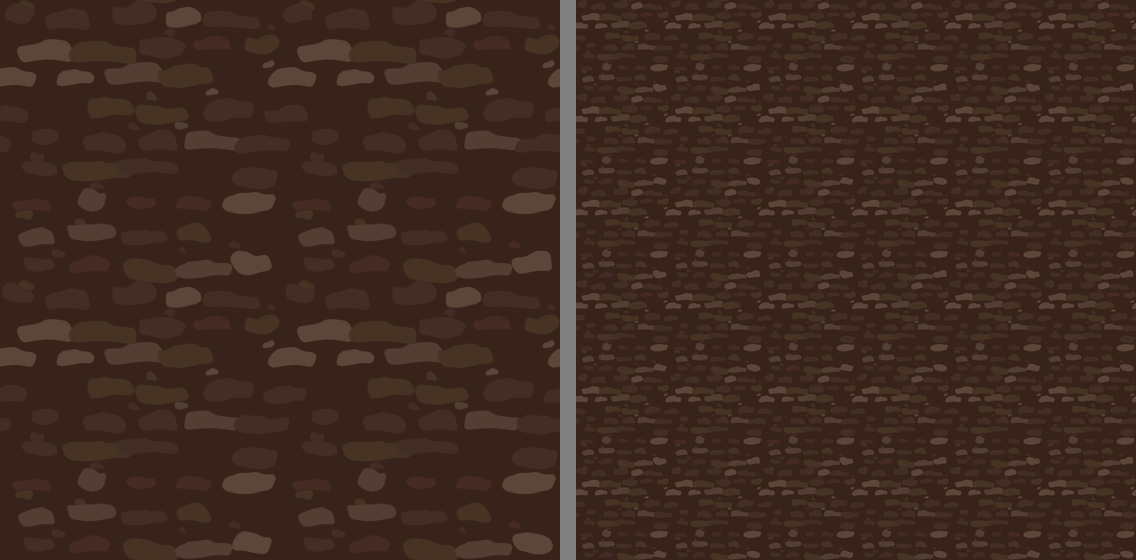
Left, the tile; right, the same tile 3 across and 3 down.
Give the GLSL for this texture, as a WebGL 1 fragment shader.

```glsl
precision highp float;
// Dark earth wall with rows of flat, rounded stones and scattered pebbles, tiling seamlessly.

uniform vec2 u_resolution;

const float REPEATS = 2.0;                 // tiles across and down
const vec2 GRID = vec2(5.0, 9.0);          // stone cells per tile
const vec2 MIN_HALF = vec2(0.045, 0.027);  // stone half sizes, in tiles
const vec2 MAX_HALF = vec2(0.112, 0.044);
const vec2 JITTER = vec2(0.28, 0.34);      // placement spread, in cells
const vec2 PEBBLE_SCALE = vec2(0.28, 0.45);
const float STONE_CHANCE = 0.96;
const float PEBBLE_CHANCE = 0.32;
const float VARIED_CHANCE = 0.5;           // edge stones reshaped in each tile
const float SOFTNESS = 0.0016;             // edge blur, in tiles

const vec3 EARTH = vec3(0.216, 0.137, 0.102);
const vec3 UMBER = vec3(0.259, 0.180, 0.141);
const vec3 OLIVE = vec3(0.275, 0.200, 0.141);
const vec3 RUSSET = vec3(0.275, 0.165, 0.145);
const vec3 TAUPE = vec3(0.325, 0.243, 0.204);
const vec3 PALE = vec3(0.361, 0.275, 0.227);

float hash(vec2 id, float salt) {
  vec3 v = fract(vec3(id, salt) * vec3(0.1031, 0.1030, 0.0973));
  v += dot(v, v.yzx + 33.33);
  return fract((v.x + v.y) * v.z);
}

vec2 hash2(vec2 id, float salt) {
  return vec2(hash(id, salt), hash(id, salt + 17.0));
}

// Whole-number index wrapped to a period
vec2 wrapId(vec2 cell, vec2 period) {
  return floor(mod(cell + 0.5, period));
}

float roundBox(vec2 q, vec2 halfSize) {
  float radius = 0.85 * min(halfSize.x, halfSize.y);
  vec2 d = abs(q) - halfSize + radius;
  return length(max(d, 0.0)) + min(max(d.x, d.y), 0.0) - radius;
}

float smoothMin(float a, float b, float k) {
  float h = max(k - abs(a - b), 0.0) / k;
  return min(a, b) - 0.25 * h * h * k;
}

// A low slab with an off-centre hump, bent by slow waves
float stoneDistance(vec2 q, vec2 halfSize, vec2 seed, float salt) {
  vec2 phase = 6.2832 * hash2(seed, salt + 1.0);
  vec2 hump = hash2(seed, salt + 2.0);
  vec2 n = q / halfSize;
  q.y += 0.15 * halfSize.y * sin(2.6 * n.x + phase.x);
  q.x += 0.16 * halfSize.y * sin(2.4 * n.y + phase.y);
  float slab = roundBox(q + vec2(0.0, 0.2 * halfSize.y), halfSize * vec2(1.0, 0.7));
  vec2 top = vec2((hump.x - 0.5) * halfSize.x, 0.08 * halfSize.y);
  float rise = roundBox(q - top, halfSize * vec2(0.52, mix(0.55, 0.95, hump.y)));
  return smoothMin(slab, rise, 0.6 * halfSize.y);
}

vec3 stoneColor(float kind) {
  if (kind < 0.17) return PALE;
  if (kind < 0.33) return TAUPE;
  if (kind < 0.51) return OLIVE;
  if (kind < 0.70) return RUSSET;
  return UMBER;
}

// Olive stones run large, russet ones small
float kindScale(float kind) {
  if (kind > 0.33 && kind < 0.51) return 1.1;
  if (kind >= 0.51 && kind < 0.70) return 0.76;
  return 1.0;
}

vec3 layStones(vec3 color, vec2 p, vec2 scale, float chance, float salt) {
  float blur = max(SOFTNESS, REPEATS / u_resolution.y * 0.75);
  float baseRow = floor(p.y * GRID.y);
  for (int j = -1; j <= 1; j++) {
    float row = baseRow + float(j);
    float rowId = floor(mod(row + 0.5, GRID.y));
    float shift = hash(vec2(rowId, 3.0), salt + 5.0);
    float baseCol = floor(p.x * GRID.x - shift);
    for (int i = -1; i <= 1; i++) {
      vec2 cell = vec2(baseCol + float(i), row);
      vec2 id = wrapId(cell, GRID);
      if (hash(id, salt + 6.0) > chance) continue;

      // Some stones beside the tile edge change shape from tile to tile
      vec2 seed = id;
      if (id.x > GRID.x - 1.5 && hash(id, salt + 7.0) < VARIED_CHANCE)
        seed = wrapId(cell, GRID * REPEATS) + 31.0;

      float kind = hash(id, salt + 8.0);
      vec2 halfSize = mix(MIN_HALF, MAX_HALF, hash2(id, salt + 9.0));
      halfSize *= scale * kindScale(kind);
      vec2 offset = (hash2(id, salt + 10.0) - 0.5) * JITTER;
      vec2 center = (cell + 0.5 + offset + vec2(shift, 0.0)) / GRID;
      float d = stoneDistance(p - center, halfSize, seed, salt);
      color = mix(color, stoneColor(kind), 1.0 - smoothstep(-blur, blur, d));
    }
  }
  return color;
}

void main() {
  vec2 p = gl_FragCoord.xy / u_resolution * REPEATS;
  vec3 color = layStones(EARTH, p + 0.5 / GRID, PEBBLE_SCALE, PEBBLE_CHANCE, 60.0);
  color = layStones(color, p, vec2(1.0), STONE_CHANCE, 20.0);
  gl_FragColor = vec4(color, 1.0);
}
```
